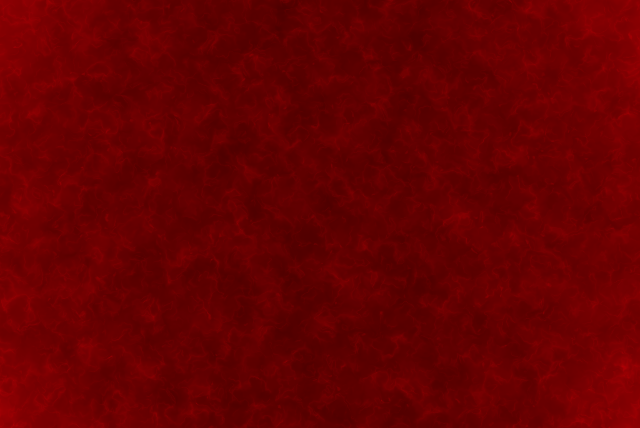
Write a Shadertoy shader that draws this texture.

```glsl
// Dark red mottled velvet with fine curling wisps, brighter toward sides and corners.
#define BASE_RED 0.348
#define SIDE_GLOW 0.075
#define CORNER_GLOW 0.14
#define CLOUD_SCALE 11.0
#define CLOUD_CONTRAST 0.18
#define WISP_SCALE 19.0
#define WISP_CONTRAST 0.17
#define SWIRL_SCALE 19.0
#define WARP 0.045
#define SPECK_SCALE 50.0
#define SPECK_CONTRAST 0.09

float hash(vec2 p) {
    return fract(sin(dot(p, vec2(127.1, 311.7))) * 43758.5453);
}

// Dot product of a random unit gradient with the offset from its corner
float slope(vec2 corner, vec2 offset) {
    float angle = 6.28318 * hash(corner);
    return dot(vec2(cos(angle), sin(angle)), offset);
}

// Gradient noise, about 0 to 1
float noise(vec2 p) {
    vec2 cell = floor(p), f = fract(p), e = vec2(1, 0);
    vec2 u = f * f * f * (f * (f * 6.0 - 15.0) + 10.0);
    float low = mix(slope(cell, f), slope(cell + e, f - e), u.x);
    float high = mix(slope(cell + e.yx, f - e.yx), slope(cell + 1.0, f - 1.0), u.x);
    return 0.5 + 0.75 * mix(low, high, u.y);
}

const mat2 TURN = mat2(0.8, 0.6, -0.6, 0.8);

float fbm(vec2 p) {
    float sum = 0.0, amp = 0.5;
    for (int i = 0; i < 4; i++) {
        p = TURN * p * 1.9 + 17.3;
        sum += amp * noise(p / 1.9);
        amp *= 0.62;
    }
    return sum / 1.121;
}

// Thin ridges along the mid level of the noise, broken up by a patchy mask
float wisps(vec2 p) {
    float sum = 0.0, amp = 0.5;
    for (int i = 0; i < 3; i++) {
        p = TURN * p + 9.1;
        float ridge = 1.0 - abs(2.0 * noise(p) - 1.0);
        float mask = smoothstep(0.4, 0.8, noise(p * 0.7 + 41.7));
        sum += amp * pow(max(ridge, 0.0), 5.0) * mask;
        p *= 1.7;
        amp *= 0.85;
    }
    return sum;
}

// Sparse soft dots, one candidate per cell
float specks(vec2 p) {
    vec2 cell = floor(p);
    vec2 center = 0.3 + 0.4 * vec2(hash(cell + 3.1), hash(cell + 8.7));
    float strength = smoothstep(0.85, 1.0, hash(cell + 5.3));
    return strength * (1.0 - smoothstep(0.03, 0.28, length(fract(p) - center)));
}

void mainImage(out vec4 fragColor, in vec2 fragCoord) {
    vec2 p = fragCoord / iResolution.y;
    vec2 edge = 2.0 * fragCoord / iResolution.xy - 1.0;
    edge *= edge;

    // Swirl the domain so the wisps curl
    vec2 swirl = vec2(fbm(p * SWIRL_SCALE + 3.7), fbm(p * SWIRL_SCALE + 58.2)) - 0.5;
    vec2 q = p + WARP * swirl;

    float red = BASE_RED + SIDE_GLOW * edge.x + CORNER_GLOW * edge.x * edge.x * edge.y;
    red += CLOUD_CONTRAST * (fbm(q * CLOUD_SCALE) - 0.5);
    red += WISP_CONTRAST * wisps(q * WISP_SCALE);
    red += SPECK_CONTRAST * specks(q * SPECK_SCALE);

    float blue = 0.05 * max(red - 0.34, 0.0);
    fragColor = vec4(max(red, 0.3), 0.0, blue, 1.0);
}
```
